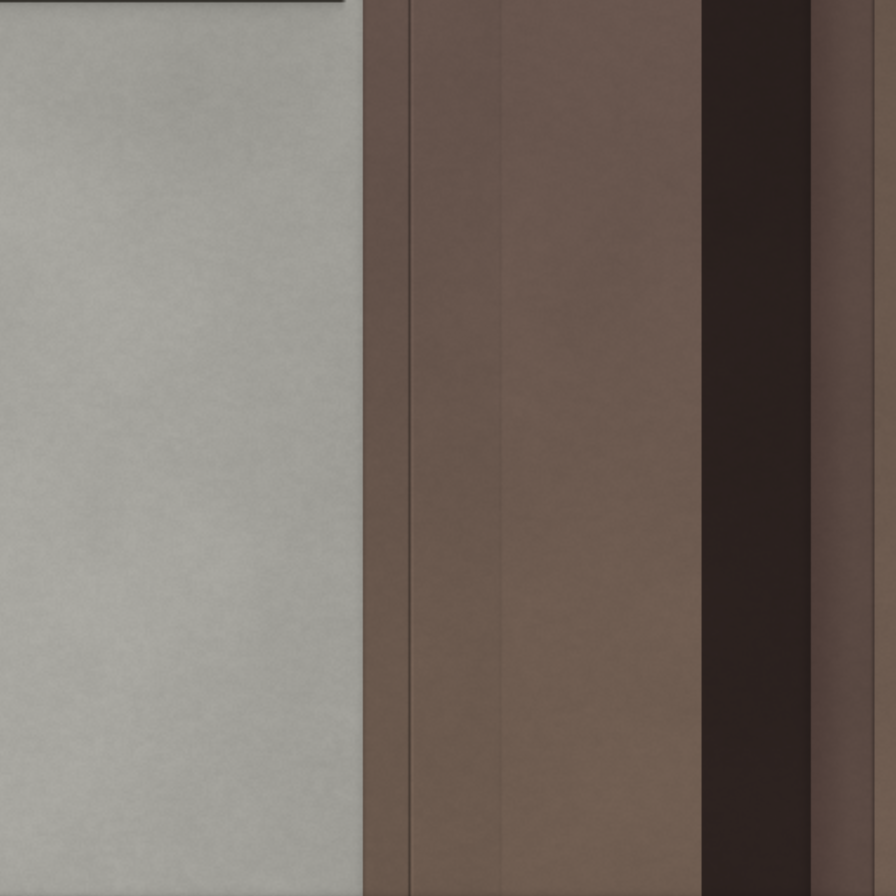
Reproduce this background procedurally as a Shadertoy shader.

```glsl
// Upright sheets of matte paper: a pale grey panel, brown boards with fine
// seams, a dark recess and a narrow shaded strip. Smooth steps place the
// panels; layered value noise adds soft mottling and paper grain.

float hash(vec2 p) {
    vec3 q = fract(p.xyx * vec3(0.1031, 0.1030, 0.0973));
    q += dot(q, q.yzx + 33.33);
    return fract((q.x + q.y) * q.z);
}

float noise(vec2 p) {
    vec2 cell = floor(p), f = fract(p);
    f = f * f * (3.0 - 2.0 * f);
    return mix(mix(hash(cell), hash(cell + vec2(1, 0)), f.x),
               mix(hash(cell + vec2(0, 1)), hash(cell + vec2(1, 1)), f.x), f.y);
}

// Sum of octaves, centred on zero
float mottle(vec2 p) {
    float sum = 0.0, amplitude = 0.5;
    for (int i = 0; i < 4; i++) {
        sum += amplitude * (noise(p) - 0.5);
        p = p * 2.03 + 17.1;
        amplitude *= 0.5;
    }
    return sum;
}

// Antialiased step rising at position x0
float edge(float x0, float x, float soft) {
    return smoothstep(x0 - soft, x0 + soft, x);
}

// Soft vertical line
float seam(float x0, float x, float width) {
    float d = (x - x0) / width;
    return exp(-d * d);
}

void mainImage(out vec4 fragColor, in vec2 fragCoord) {
    vec2 uv = fragCoord / iResolution.xy;
    float soft = max(0.0013, 0.75 / iResolution.x);

    // Grey panel: lighter low and left, dimmer toward its top and right
    float light = 0.78 - 0.55 * smoothstep(0.55, 1.0, uv.y)
                - 0.3 * smoothstep(0.12, 0.4, uv.x)
                + 0.25 * smoothstep(0.2, 0.0, uv.x) + 0.9 * mottle(uv * 5.0);
    vec3 grey = mix(vec3(0.605, 0.60, 0.575), vec3(0.655, 0.65, 0.625), clamp(light, 0.0, 1.0));
    grey *= 1.0 - 0.05 * seam(0.405, uv.x, 0.006);

    // Dark slot along the panel's top, fading into a thin shadow
    float fromTop = 1.0 - uv.y;
    float slot = 1.0 - edge(0.384, uv.x, 0.004);
    grey *= 1.0 - 0.2 * slot * exp(-fromTop / 0.007);
    grey = mix(grey, vec3(0.20, 0.19, 0.17), slot * (1.0 - edge(0.0025, fromTop, 0.0015)));

    // Brown boards: redder above, warmer below, with two seams
    vec3 brown = mix(vec3(0.425, 0.355, 0.308), vec3(0.395, 0.325, 0.295),
                     smoothstep(0.1, 0.95, uv.y));
    brown *= 1.0 + 0.03 * edge(0.5586, uv.x, 0.003) - 0.02 * (1.0 - edge(0.457, uv.x, soft));
    brown *= 1.0 - 0.32 * seam(0.457, uv.x, 0.0016) - 0.04 * seam(0.5586, uv.x, 0.002);
    brown *= 1.0 + 0.07 * seam(0.4605, uv.x, 0.0015) - 0.12 * seam(0.405, uv.x, 0.003);

    // Recess, shaded strip and the last board
    vec3 recess = vec3(0.168, 0.130, 0.120) * (1.0 + 0.08 * (0.5 - uv.y));
    recess *= 1.0 - 0.1 * seam(0.905, uv.x, 0.008);
    vec3 strip = mix(vec3(0.315, 0.248, 0.228), vec3(0.355, 0.288, 0.262),
                     smoothstep(0.905, 0.955, uv.x));
    strip *= 1.0 - 0.25 * seam(0.976, uv.x, 0.003);
    vec3 board = vec3(0.42, 0.35, 0.305) * (1.04 - 0.08 * uv.y);

    // Assemble from left to right
    vec3 color = mix(grey, brown, edge(0.405, uv.x, soft));
    color = mix(color, recess, edge(0.783, uv.x, soft));
    color = mix(color, strip, edge(0.905, uv.x, soft));
    color = mix(color, board, edge(0.976, uv.x, soft));

    // Paper texture: broad mottling, fibres and fine grain
    float texture0 = 0.05 * mottle(uv * 9.0 + 4.0) + 0.045 * mottle(uv * vec2(90.0, 130.0))
                   + 0.025 * (noise(uv * 380.0) - 0.5);
    color *= 1.0 + texture0;
    color *= 1.0 - 0.10 * exp(-uv.y / 0.004);
    fragColor = vec4(clamp(color, 0.0, 1.0), 1.0);
}
```
